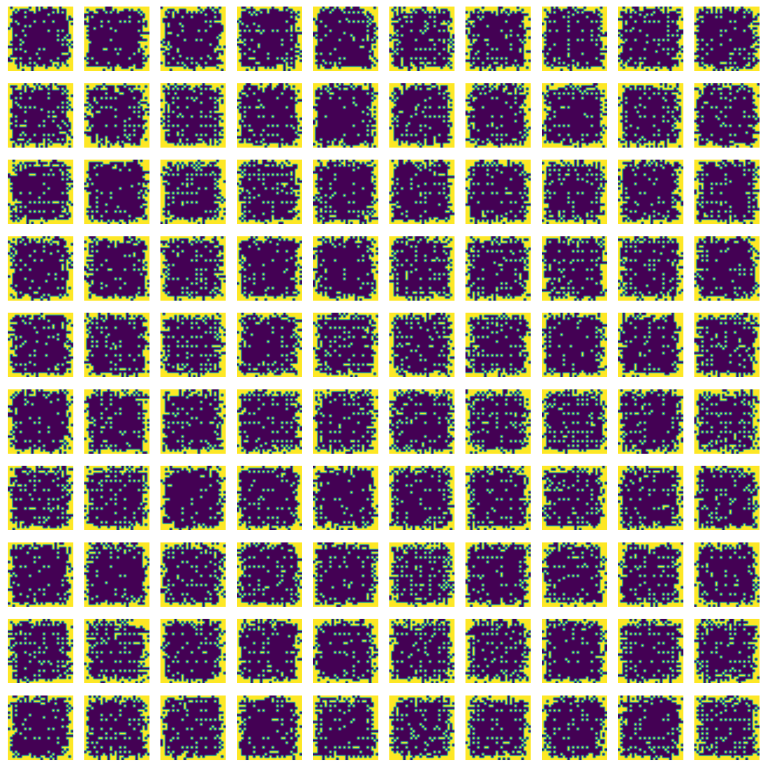
Reproduce this pattern procedurally as a WebGL 2 fragment shader.

```glsl
#version 300 es
precision highp float;
// Grid of 10 by 10 noisy binary tiles with bright ragged borders and lattice specks.

uniform vec2 u_resolution;
out vec4 outColor;

// Layout, in canvas units
const vec2 TILE_COUNT = vec2(10.0);
const vec2 GRID_ORIGIN = vec2(0.0103, 0.0104);
const vec2 TILE_PITCH = vec2(0.0993, 0.09967);
const vec2 TILE_SIZE = vec2(0.0850, 0.0840);
const float CELLS = 28.0;

// Border strength and thickness in cells: left, right, bottom, top
const vec4 BORDER_STRENGTH = vec4(0.82, 0.95, 0.96, 0.60);
const vec4 BORDER_WIDTH = vec4(1.2, 1.7, 1.15, 1.3);
const float CORNER_FILL = 0.6;
const float NOTCH = 0.7;

// Chance of a lit cell inside the border
const float MAIN_ROW_CHANCE = 0.36;
const float MID_ROW_CHANCE = 0.13;
const float STRAY_CHANCE = 0.018;
const float EDGE_DENSITY = 0.22;

const vec3 PAPER = vec3(1.0);
const vec3 PURPLE = vec3(0.267, 0.005, 0.329);
const vec3 BLUE = vec3(0.229, 0.322, 0.546);
const vec3 TEAL = vec3(0.128, 0.567, 0.551);
const vec3 GREEN = vec3(0.369, 0.789, 0.383);
const vec3 YELLOW = vec3(0.993, 0.906, 0.144);

// Integer hash of a cell and a seed, giving 0 to 1
float hash(vec2 p, float seed) {
  uvec3 v = uvec3(p.x, p.y, seed) * 1664525u + 1013904223u;
  v.x += v.y * v.z; v.y += v.z * v.x; v.z += v.x * v.y;
  v ^= v >> 16u;
  v.x += v.y * v.z; v.y += v.z * v.x; v.z += v.x * v.y;
  return float(v.z >> 8u) / 16777216.0;
}

// Colour ramp from dark purple to yellow
vec3 ramp(float value) {
  float t = clamp(value, 0.0, 1.0) * 4.0;
  vec3 c = mix(PURPLE, BLUE, clamp(t, 0.0, 1.0));
  c = mix(c, TEAL, clamp(t - 1.0, 0.0, 1.0));
  c = mix(c, GREEN, clamp(t - 2.0, 0.0, 1.0));
  return mix(c, YELLOW, clamp(t - 3.0, 0.0, 1.0));
}

// Probability that a cell is lit
float litChance(vec2 cell, float seed) {
  float last = CELLS - 1.0;
  vec4 edge = vec4(cell.x, last - cell.x, cell.y, last - cell.y);

  // Ragged border, thinned on alternate outer cells
  vec4 spread = edge / (BORDER_WIDTH * mix(0.8, 1.2, hash(vec2(3.0, 7.0), seed)));
  vec4 border = BORDER_STRENGTH * exp(-spread * spread);
  bvec2 even = lessThan(mod(cell, 2.0), vec2(0.5));
  if (edge.y < 0.5 && even.y) border.y *= NOTCH;
  if (edge.z < 0.5 && even.x) border.z *= NOTCH;
  vec4 dark = 1.0 - border;
  float corner = CORNER_FILL * smoothstep(14.5, 18.0, length(cell - 0.5 * last));

  // Specks on every second column, strongest on every fourth row
  float nearest = min(min(edge.x, edge.y), min(edge.z, edge.w));
  float density = mix(0.65, 1.35, hash(vec2(11.0, 5.0), seed));
  float speck = STRAY_CHANCE;
  if (!even.x && !even.y) {
    speck = mod(cell.y, 4.0) < 2.0 ? MAIN_ROW_CHANCE : MID_ROW_CHANCE;
    speck += EDGE_DENSITY * (1.0 - smoothstep(1.0, 7.0, nearest));
  }
  speck += 0.12 * (1.0 - smoothstep(1.0, 5.0, nearest));
  return 1.0 - dark.x * dark.y * dark.z * dark.w * (1.0 - corner) * (1.0 - speck * density);
}

float lit(vec2 cell, float seed) {
  cell = clamp(cell, 0.0, CELLS - 1.0);
  return step(hash(cell + 20.0, seed), litChance(cell, seed));
}

// Cell values blended by a raised cosine before colouring
vec3 tileColor(vec2 local, float seed) {
  vec2 p = local * CELLS - 0.5;
  vec2 cell = floor(p);
  vec2 w = 0.5 - 0.5 * cos(3.14159 * fract(p));
  float lower = mix(lit(cell, seed), lit(cell + vec2(1, 0), seed), w.x);
  float upper = mix(lit(cell + vec2(0, 1), seed), lit(cell + vec2(1, 1), seed), w.x);
  return ramp(mix(lower, upper, w.y));
}

void main() {
  vec2 pixel = 1.0 / u_resolution;
  vec2 uv = gl_FragCoord.xy * pixel;
  vec2 tile = clamp(floor((uv - GRID_ORIGIN) / TILE_PITCH), vec2(0.0), TILE_COUNT - 1.0);
  vec2 offset = uv - GRID_ORIGIN - tile * TILE_PITCH;
  float seed = 1.0 + tile.x + tile.y * TILE_COUNT.x;

  // Four samples per pixel smooth the small cells
  vec3 ink = vec3(0.0);
  for (int i = 0; i < 4; i++) {
    vec2 jitter = (vec2(i % 2, i / 2) - 0.5) * 0.5 * pixel;
    ink += 0.25 * tileColor((offset + jitter) / TILE_SIZE, seed);
  }

  // Smoothed tile outline; the nearer tile covers pixels at its left and lower edge
  vec2 inside = 0.5 * TILE_SIZE - abs(offset - 0.5 * TILE_SIZE);
  vec2 cover = clamp(inside / pixel + 0.5, 0.0, 1.0);
  outColor = vec4(mix(PAPER, ink, cover.x * cover.y), 1.0);
}
```
